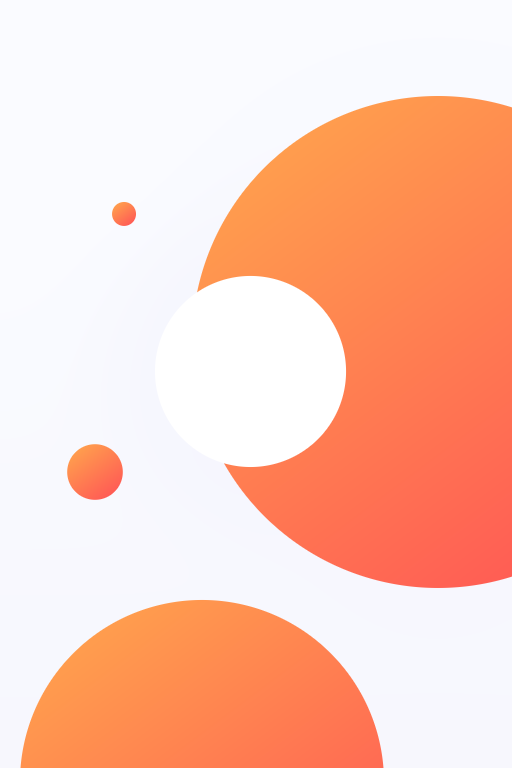
Write a Shadertoy shader that draws this background.

```glsl
// Flat orange gradient discs and one white disc on a pale lavender ground.

const vec3 PAPER_TOP    = vec3(0.980, 0.984, 1.000);
const vec3 PAPER_BOTTOM = vec3(0.968, 0.970, 0.994);
const vec3 HAZE         = vec3(0.955, 0.957, 0.992);
const vec3 AMBER        = vec3(1.000, 0.615, 0.305);
const vec3 CORAL        = vec3(1.000, 0.360, 0.332);
const vec3 WHITE        = vec3(1.0);

// Direction in which amber turns to coral: right and down.
const vec2 WARM_AXIS = vec2(0.6, -0.8);

// Discs as (centre x, centre y, radius), in canvas heights.
const vec3 LARGE_DISC  = vec3(0.5703, 0.5547, 0.3203);
const vec3 LOWER_DISC  = vec3(0.2630, -0.0182, 0.2370);
const vec3 MEDIUM_DISC = vec3(0.1237, 0.3854, 0.0362);
const vec3 SMALL_DISC  = vec3(0.1615, 0.7214, 0.0156);
const vec3 WHITE_DISC  = vec3(0.3262, 0.5163, 0.1244);

float discDistance(vec2 p, vec3 disc) {
    return length(p - disc.xy) - disc.z;
}

// Antialiased coverage of a shape from its signed distance.
float coverage(float dist, float pixel) {
    return clamp(0.5 - dist / pixel, 0.0, 1.0);
}

// Soft halo that fades away outside a disc.
float halo(vec2 p, vec3 disc, float spread) {
    float d = max(discDistance(p, disc), 0.0) / spread;
    return exp(-d * d);
}

vec3 warmGradient(vec2 p, vec3 disc) {
    float t = 0.5 + 0.5 * dot(p - disc.xy, WARM_AXIS) / disc.z;
    return mix(AMBER, CORAL, clamp(t, 0.0, 1.0));
}

vec3 paintWarmDisc(vec3 base, vec2 p, vec3 disc, float pixel) {
    return mix(base, warmGradient(p, disc), coverage(discDistance(p, disc), pixel));
}

void mainImage(out vec4 fragColor, in vec2 fragCoord) {
    vec2 p = fragCoord / iResolution.y;
    float pixel = 1.0 / iResolution.y;

    // Pale ground with faint haze around the main discs
    vec3 color = mix(PAPER_BOTTOM, PAPER_TOP, smoothstep(0.0, 0.75, p.y));
    color = mix(color, HAZE, 0.45 * halo(p, WHITE_DISC, 0.09));
    color = mix(color, HAZE, 0.20 * halo(p, LARGE_DISC, 0.07));

    // Warm discs
    color = paintWarmDisc(color, p, LARGE_DISC, pixel);
    color = paintWarmDisc(color, p, LOWER_DISC, pixel);
    color = paintWarmDisc(color, p, MEDIUM_DISC, pixel);
    color = paintWarmDisc(color, p, SMALL_DISC, pixel);

    // White disc in front
    color = mix(color, WHITE, coverage(discDistance(p, WHITE_DISC), pixel));

    fragColor = vec4(color, 1.0);
}
```
